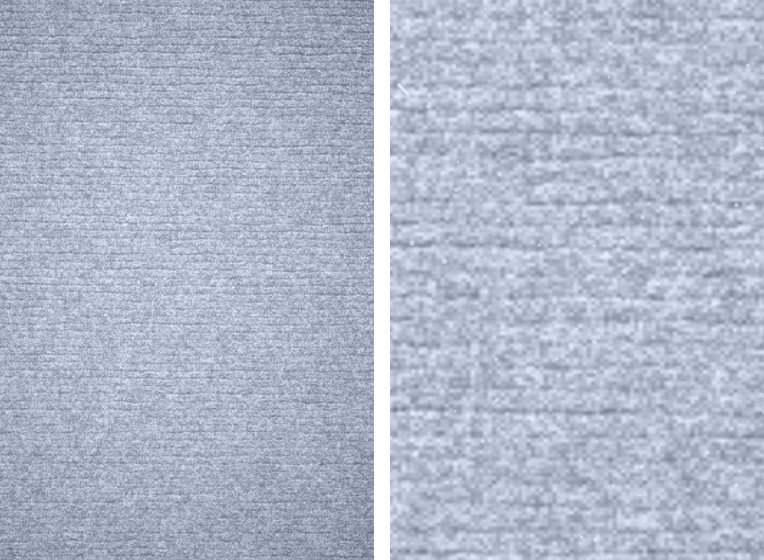
Left: the whole. Right: its middle third, enlarged.
This texture is drawn by a WebGL 2 fragment shader. Its source:

```glsl
#version 300 es
precision highp float;
// Silvery blue ribbed paper: 72 fine horizontal ribs with thin, uneven grooves,
// built from a periodic rib profile, layered value noise for the fibrous grain,
// sparse bright glints and a soft pool of light around the middle.
uniform vec2 u_resolution;
out vec4 outColor;

const float RIB_COUNT = 72.0;
const vec3 SHADE_COLOR = vec3(0.51, 0.55, 0.62);
const vec3 LIGHT_COLOR = vec3(0.76, 0.80, 0.87);
const vec3 GLINT_COLOR = vec3(0.91, 0.94, 0.98);

float hash(vec2 cell) {
  vec3 q = fract(vec3(cell.xyx) * vec3(0.1031, 0.1030, 0.0973));
  q += dot(q, q.yzx + 33.33);
  return fract((q.x + q.y) * q.z);
}

float valueNoise(vec2 p) {
  vec2 cell = floor(p);
  vec2 f = fract(p);
  f = f * f * (3.0 - 2.0 * f);
  float low = mix(hash(cell), hash(cell + vec2(1, 0)), f.x);
  float high = mix(hash(cell + vec2(0, 1)), hash(cell + vec2(1, 1)), f.x);
  return mix(low, high, f.y);
}

// Noise centred on zero
float signedNoise(vec2 p) {
  return valueNoise(p) - 0.5;
}

float bump(float x, float width) {
  return exp(-x * x / (width * width));
}

// Dark groove with a pale lip just below it; both break up along the rib
float ribTone(vec2 p) {
  float wobble = 0.28 * signedNoise(p * vec2(16.0, 40.0))
               + 0.22 * signedNoise(p * vec2(75.0, 72.0));
  float row = (p.y + 0.012 * p.x * p.y) * RIB_COUNT + wobble;
  float offset = fract(row) - 0.5;
  float rib = floor(row);
  float wear = 0.45 + 0.8 * valueNoise(vec2(p.x * 22.0, rib * 7.3));
  float depth = wear * mix(0.7, 1.15, p.y) * (0.75 + 0.5 * hash(vec2(rib, 4.0)));
  float groove = bump(offset, 0.13);
  float lip = bump(offset + 0.25, 0.13);
  return depth * (0.17 * lip - 0.36 * groove) + 0.045;
}

// Fine fibres, slightly stretched sideways, over faint blotches
float grainTone(vec2 p) {
  float fine = signedNoise(p * vec2(390.0, 440.0));
  float medium = signedNoise(p * vec2(190.0, 245.0) + 31.0);
  float blotch = signedNoise(p * vec2(45.0, 60.0) + 57.0);
  return 0.78 * fine + 0.55 * medium + 0.22 * blotch;
}

// One small sparkle in a few of the grid cells
float glints(vec2 p, float scale, float density, float pixel) {
  vec2 cell = floor(p * scale);
  vec2 center = 0.25 + 0.5 * vec2(hash(cell + 11.0), hash(cell + 47.0));
  float radius = mix(0.0006, 0.0015, hash(cell + 83.0));
  float d = length(fract(p * scale) - center) / scale - radius;
  float present = step(hash(cell + 5.0), density);
  return present * (1.0 - smoothstep(-0.5 * pixel, 0.8 * pixel, d));
}

float segmentDistance(vec2 p, vec2 a, vec2 b) {
  vec2 ab = b - a;
  float t = clamp(dot(p - a, ab) / dot(ab, ab), 0.0, 1.0);
  return length(p - a - ab * t);
}

// Broad light, falling off faster toward top and bottom
float lightTone(vec2 uv) {
  vec2 d = uv - vec2(0.43, 0.53);
  return 0.78 - dot(d * d, vec2(0.9, 1.6));
}

void main() {
  vec2 uv = gl_FragCoord.xy / u_resolution;
  vec2 p = gl_FragCoord.xy / u_resolution.y;
  float pixel = 1.0 / u_resolution.y;

  float tone = lightTone(uv) + ribTone(p) + grainTone(p);
  vec3 color = mix(SHADE_COLOR, LIGHT_COLOR, clamp(tone, -0.4, 1.5));

  // Sparkles and a single stray pale fibre
  float sparkle = glints(p, 120.0, 0.045, pixel);
  color = mix(color, GLINT_COLOR, 0.6 * sparkle);
  float fiber = segmentDistance(p, vec2(0.228, 0.616), vec2(0.233, 0.611));
  float fiberMask = 1.0 - smoothstep(0.0005, 0.0005 + 1.2 * pixel, fiber);
  color = mix(color, GLINT_COLOR, 0.9 * fiberMask);

  outColor = vec4(color, 1.0);
}
```
